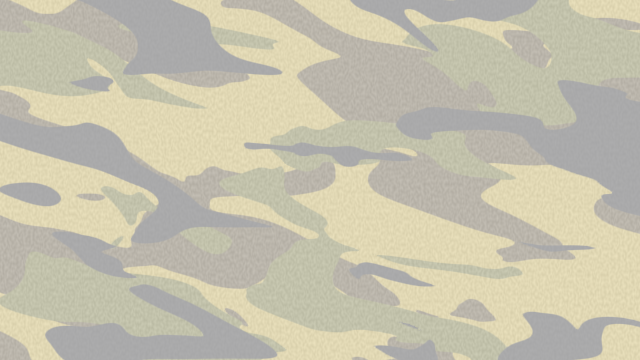
Reproduce this pattern procedurally as a Shadertoy shader.

```glsl
// Pale woodland camouflage: four flowing colour layers on finely grained leather.

// Colours
const vec3 TAUPE = vec3(0.73, 0.71, 0.67);
const vec3 SAND  = vec3(0.882, 0.846, 0.705);
const vec3 GREEN = vec3(0.76, 0.76, 0.67);
const vec3 GREY  = vec3(0.665, 0.665, 0.668);

// Patch layout, in canvas heights
const vec2  PATCH_SIZE = vec2(0.52, 0.20);
const float SLOPE      = 0.22;   // patches sink towards the right
const float BEND       = 0.85;   // broad distortion of the outlines
const float FINGERS    = 0.22;   // small distortion that draws out tips
const float DETAIL     = 0.38;   // weight of the second octave

// Noise level above which each layer covers what lies below it
const float SAND_LEVEL  = -0.02;
const float GREEN_LEVEL = 0.138;
const float GREY_LEVEL  = 0.172;

// Leather grain
const vec2  GRAIN_SIZE   = vec2(0.0065, 0.0105);
const float GRAIN_DEPTH  = 0.055;
const float GREY_GRAIN   = 0.35; // grain left on the grey patches

// Integer hash of a lattice cell, two values in 0..1
vec2 hash2(vec2 cell) {
    uvec2 v = uvec2(ivec2(cell)) * 1664525u + 1013904223u;
    v.x += v.y * 1664525u;
    v.y += v.x * 1664525u;
    v ^= v >> 16u;
    v.x += v.y * 1664525u;
    v.y += v.x * 1664525u;
    v ^= v >> 16u;
    return vec2(v & 65535u) / 65535.0;
}

// Slope contribution of one lattice corner
float corner(vec2 cell, vec2 offset) {
    return dot(normalize(hash2(cell) - 0.50001), offset);
}

// Gradient noise, centred on zero
float noise(vec2 p) {
    vec2 i = floor(p), f = p - i;
    vec2 u = f * f * f * (f * (f * 6.0 - 15.0) + 10.0);
    vec2 e = vec2(1.0, 0.0);
    float low  = mix(corner(i, f), corner(i + e.xy, f - e.xy), u.x);
    float high = mix(corner(i + e.yx, f - e.yx), corner(i + e.xx, f - e.xx), u.x);
    return mix(low, high, u.y);
}

vec2 noise2(vec2 p) {
    return vec2(noise(p), noise(p + vec2(37.3, 71.7)));
}

// Warped two-octave field whose level lines outline the patches
float patchField(vec2 p, vec2 seed) {
    vec2 q = p + seed;
    q += BEND * noise2(q * 1.2 + 11.4);
    q += FINGERS * noise2(q * 2.7 + 53.8);
    return noise(q) + DETAIL * noise(q * 1.9 + 23.6);
}

// Anti-aliased coverage of a field above a level
float cover(float field, float level) {
    float width = max(0.8 * fwidth(field), 1e-5);
    return smoothstep(-width, width, field - level);
}

void mainImage(out vec4 fragColor, in vec2 fragCoord) {
    vec2 uv = fragCoord / iResolution.y;
    vec2 p = vec2(uv.x, uv.y + SLOPE * uv.x) / PATCH_SIZE;

    // Stack the layers from bottom to top
    float sand  = cover(patchField(p, vec2(3.2, 8.7)), SAND_LEVEL);
    float green = cover(patchField(p, vec2(131.6, 45.1)), GREEN_LEVEL);
    float grey  = cover(patchField(p, vec2(67.9, 212.4)), GREY_LEVEL);
    vec3 color = mix(TAUPE, SAND, sand);
    color = mix(color, GREEN, green);
    color = mix(color, GREY, grey);

    // Fine upright wrinkles, weaker on grey
    vec2 g = uv / GRAIN_SIZE;
    g.x += 0.8 * noise(g * 0.3 + 5.5);
    color += GRAIN_DEPTH * noise(g) * mix(1.0, GREY_GRAIN, grey);

    fragColor = vec4(color, 1.0);
}
```
